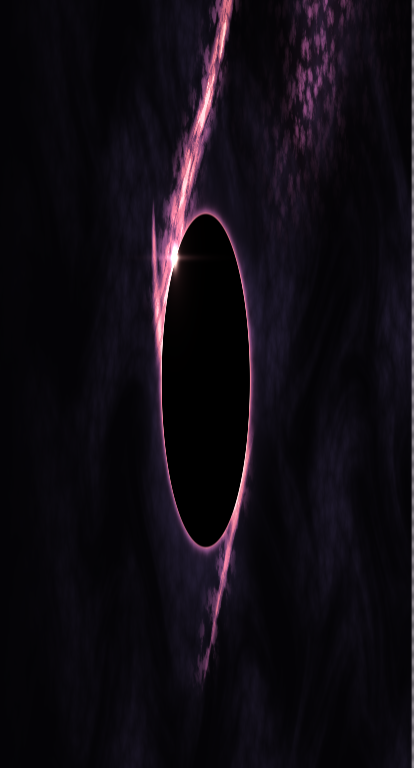
A Shadertoy shader for this background:

```glsl
// Dark eclipsed disc with a rose rim, two glowing gas streams and faint violet dust.

const vec2 DISC_CENTER = vec2(0.497, 0.5045);
const float DISC_RADIUS = 0.217;
const float SQUASH = 2.04; // horizontal squeeze of the whole scene

const vec3 NIGHT = vec3(0.015, 0.012, 0.022);
const vec3 VIOLET = vec3(0.11, 0.09, 0.16);
const vec3 PLUM = vec3(0.38, 0.19, 0.31);
const vec3 ROSE = vec3(0.84, 0.42, 0.48);
const vec3 BLUSH = vec3(1.0, 0.82, 0.79);

vec2 hash2(vec2 cell) {
    vec3 q = fract(cell.xyx * vec3(0.1031, 0.1030, 0.0973));
    q += dot(q, q.yzx + 33.33);
    return fract((q.xx + q.yz) * q.zy);
}

// Distance to the nearest scattered point
float cellular(vec2 p) {
    vec2 cell = floor(p), local = fract(p);
    float nearest = 2.0;
    for (int y = -1; y <= 1; y++)
        for (int x = -1; x <= 1; x++) {
            vec2 offset = vec2(x, y);
            nearest = min(nearest, length(offset + hash2(cell + offset) - local));
        }
    return nearest;
}

// Layered cellular noise, 0..1
float dust(vec2 p) {
    float sum = 0.0, weight = 0.5;
    for (int i = 0; i < 4; i++) {
        sum += weight * (1.0 - cellular(p));
        p = mat2(1.6, 1.2, -1.2, 1.6) * p + 7.3;
        weight *= 0.5;
    }
    return clamp(sum, 0.0, 1.0);
}

// Layered, warped sines, 0..1
float haze(vec2 p) {
    float sum = 0.0, weight = 0.5;
    for (int i = 0; i < 5; i++) {
        p += 0.6 * sin(p.yx * 1.3 + float(i));
        sum += weight * sin(p.x) * cos(p.y);
        p = mat2(1.4, 1.1, -1.1, 1.4) * p;
        weight *= 0.55;
    }
    return clamp(0.5 + 0.6 * sum, 0.0, 1.0);
}

float bell(float x, float width) { return exp(-x * x / (width * width)); }

float window(float v, float lo, float hi, float soft) {
    return smoothstep(lo - soft, lo + soft, v) * (1.0 - smoothstep(hi - soft, hi + soft, v));
}

// Fine threads that weave around a center line
float strands(float across, float along, float width) {
    float sum = 0.0;
    for (int i = 0; i < 6; i++) {
        float k = float(i);
        float path = width * 0.8 * sin(along * (9.0 + 4.0 * k) + k * 2.4);
        float pulse = 0.55 + 0.45 * sin(along * (23.0 + 5.0 * k) + k * 1.7);
        sum += pulse * exp(-abs(across - path) / (width * 0.22));
    }
    return sum;
}

vec3 heatColor(float heat) {
    vec3 c = mix(vec3(0.0), PLUM, smoothstep(0.0, 0.35, heat));
    c = mix(c, ROSE, smoothstep(0.25, 0.8, heat));
    return mix(c, BLUSH, smoothstep(0.75, 1.5, heat));
}

void mainImage(out vec4 fragColor, in vec2 fragCoord) {
    vec2 uv = fragCoord / iResolution.xy;
    vec2 p = (uv - DISC_CENTER) * vec2(SQUASH, 1.0);
    float pixel = 1.5 / iResolution.y;
    float edge = length(p) - DISC_RADIUS;
    float outside = smoothstep(-pixel, pixel, edge);
    float grain = dust(p * 24.0);

    // Background haze, darker toward the left
    float cloud = smoothstep(0.2, 0.95, haze(p * 9.0 + 2.0));
    float lit = smoothstep(-0.05, 0.4, uv.x) * (0.7 + 0.3 * bell(p.y - 0.1, 0.4));
    vec3 color = NIGHT + VIOLET * lit * cloud * (0.15 + 1.0 * grain);
    color += VIOLET * 0.45 * bell(edge, 0.08);

    // Dust cloud at the upper right
    float axis = uv.x - 0.71 - 0.29 * (uv.y - 0.72);
    float veil = smoothstep(0.64, 0.92, uv.y) * (bell(axis, 0.06) + 0.2 * bell(axis, 0.16));
    float clumps = smoothstep(0.44, 0.78, dust(p * 28.0 + 4.0));
    color += PLUM * veil * (0.12 + 1.5 * clumps * haze(p * 15.0));

    // Upper stream, tapering to the left rim
    float across = (p.x + 0.310 - 0.857 * p.y) / 1.317 + 0.006 * sin(p.y * 26.0 + 1.0);
    float streak = smoothstep(0.36, 0.68, dust(vec2(across * 48.0, p.y * 17.0)));
    float span = smoothstep(0.05, 0.17, p.y);
    float width = mix(0.015, 0.026, bell(p.y - 0.24, 0.12));
    float core = bell(p.y - 0.40, 0.10) + bell(p.y - 0.16, 0.08);
    float heat = span * strands(across, p.y, width) * (0.22 + 0.45 * core) * (0.4 + 0.9 * streak);
    heat += span * bell(across, width * 1.4) * (0.12 + 0.45 * streak);
    heat += span * bell(across + 0.012, 0.055) * 0.32 * smoothstep(0.42, 0.7, grain);

    // Curved wisp on the left, with soft gas between it and the rim
    float lift = 0.235 - p.y;
    float wisp = p.x + 0.258 - lift * lift;
    float gap = window(p.y, 0.04, 0.15, 0.04);
    heat += window(p.y, 0.03, 0.21, 0.04) * (0.7 + 0.4 * streak) * 0.8
          * bell(wisp, 0.005 + 0.07 * max(lift, 0.0));
    heat += gap * 0.3 * bell(edge - 0.012, 0.022) * step(p.x, 0.0) * (0.4 + streak);

    // Lower stream, fading toward its tip
    float tail = (p.x - 0.275 - 0.73 * p.y) / 1.24;
    float fade = smoothstep(-0.45, -0.14, p.y) * (1.0 - smoothstep(-0.13, -0.05, p.y));
    float shreds = smoothstep(0.35, 0.7, dust(vec2(tail * 60.0, p.y * 14.0)));
    float thickness = mix(0.005, 0.010, smoothstep(-0.34, -0.14, p.y));
    heat += fade * (0.65 + 0.45 * shreds) * (0.85 * bell(tail, thickness) + 0.2 * strands(tail, p.y, 0.012));
    heat += 0.24 * window(p.y, -0.39, -0.12, 0.05) * bell(tail + 0.01, 0.045) * smoothstep(0.45, 0.7, grain);

    // Rim light, strongest on both flanks
    float flank = bell(p.y - 0.03, 0.15) + 0.7 * bell(p.y + 0.11, 0.07) * step(0.0, p.x);
    float ring = max(edge, 0.0);
    heat += (0.52 + 0.43 * flank) * exp(-ring / 0.0048);
    heat += (0.08 + 0.30 * flank) * exp(-ring / 0.02) * (0.4 + 0.9 * grain);

    color = (color + heatColor(heat)) * outside;

    // Flare where the stream meets the rim
    vec2 flare = p - vec2(-0.152, 0.160);
    float spark = 1.2 * bell(length(flare), 0.016) + 0.34 * exp(-length(flare) / 0.03);
    spark += 0.45 * bell(flare.y, 0.004) * exp(-abs(flare.x) / 0.06);
    color += mix(ROSE, BLUSH, min(spark, 1.0)) * spark;

    // Pale strip along the right border
    float strip = smoothstep(0.992, 0.997, uv.x) * (0.62 + 0.1 * sin(uv.y * 330.0));
    color = mix(color, vec3(0.78, 0.75, 0.78), strip);

    fragColor = vec4(min(color, 1.0), 1.0);
}
```
